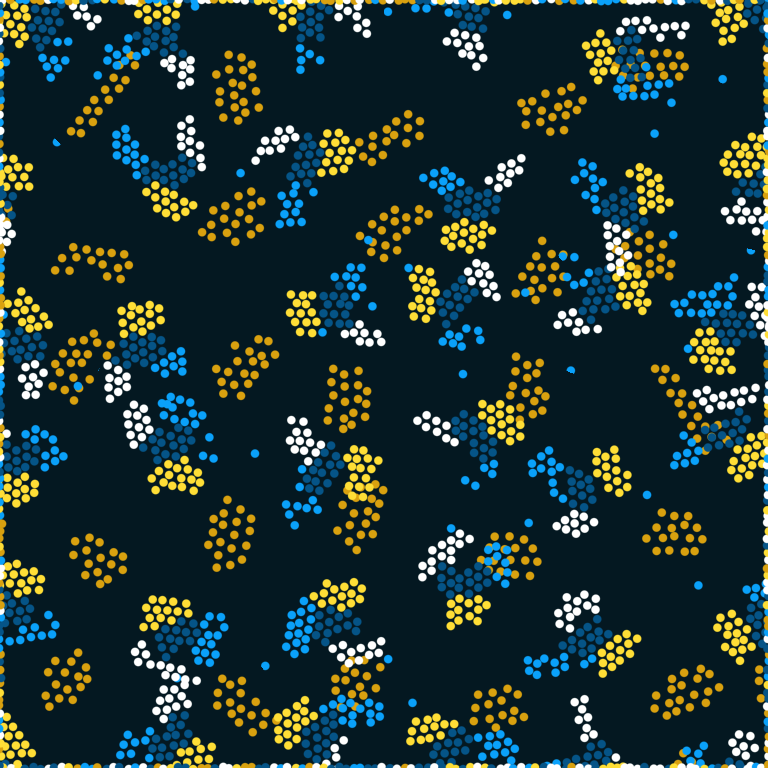
This pattern is drawn by a Shadertoy shader. Its source:

```glsl
const float DOT_RADIUS = 0.0055;
const float CLUSTER_CELL = 0.188;
const float CLUSTER_REACH = 0.11;
const vec3 BACKGROUND = vec3(0.014, 0.096, 0.128);

const int NONE = -1, YELLOW = 0, NAVY = 1, WHITE = 2, SKY = 3, AMBER = 4;
const vec3 PALETTE[5] = vec3[5](
    vec3(1.00, 0.87, 0.21),
    vec3(0.02, 0.33, 0.53),
    vec3(1.00, 1.00, 1.00),
    vec3(0.04, 0.63, 0.98),
    vec3(0.85, 0.63, 0.06));

float hash(vec2 p) {
    return fract(sin(dot(p, vec2(127.1, 311.7))) * 43758.5453);
}

vec2 hash2(vec2 p) {
    return vec2(hash(p), hash(p + 19.7));
}

vec2 rotate(vec2 p, float angle) {
    float c = cos(angle), s = sin(angle);
    return vec2(c * p.x - s * p.y, s * p.x + c * p.y);
}

// Distance to the spine of a bent capsule
float strand(vec2 p, float angle, float halfLength, float bend) {
    p = rotate(p, angle);
    p.y -= bend * p.x * p.x;
    p.x -= clamp(p.x, -halfLength, halfLength);
    return length(p);
}

float dotCoverage(vec2 offset, float pixel) {
    return 1.0 - smoothstep(DOT_RADIUS - pixel, DOT_RADIUS + pixel, length(offset));
}

// Species of a dot in a cell-like cluster: core halves, strand and loose halo
int clusterSpecies(vec2 c, vec2 seed, float dotHash) {
    float ragged = (dotHash - 0.5) * 0.006;
    vec2 r = hash2(seed + 3.1), s = hash2(seed + 7.3);
    float side = r.x < 0.5 ? -1.0 : 1.0;
    c.x += 0.015;

    float yellow = strand(c + vec2(0.023, 0.0), 1.57 + 0.7 * (r.y - 0.5), 0.014, 14.0 * (s.x - 0.5));
    if (yellow + ragged < 0.020) return YELLOW;

    float navy = strand(c - vec2(0.016, 0.0), 1.57 + 1.2 * (s.y - 0.5), 0.013, 6.0);
    if (navy + ragged < 0.021) return NAVY;

    float white = strand(c - vec2(0.050, side * 0.030), 6.28 * r.y, mix(0.008, 0.040, s.x), 16.0 * (s.y - 0.5));
    if (white + ragged < mix(0.019, 0.010, s.x)) return WHITE;

    float sky = strand(c - vec2(0.036, -side * 0.040), 6.28 * s.y, mix(0.010, 0.035, r.y), 10.0 * (s.x - 0.5));
    if (sky + ragged < 0.018 && dotHash < 0.78) return SKY;

    return dotHash > 0.985 ? SKY : NONE;
}

// Amber grains form compact clumps or thin chains
int amberSpecies(vec2 c, vec2 seed, float dotHash) {
    vec2 r = hash2(seed + 5.9);
    float stretch = r.x * r.x;
    float d = strand(c, 0.0, mix(0.010, 0.065, stretch), 10.0 * (r.y - 0.5));
    return d + (dotHash - 0.5) * 0.010 < mix(0.030, 0.012, stretch) ? AMBER : NONE;
}

// Jittered hexagonal packing, each dot coloured by its species
vec3 paintDots(vec3 color, vec2 p, vec2 seed, float spacing, float jitter, bool amber, float pixel) {
    float rowHeight = 0.866 * spacing;
    for (int j = 0; j < 2; j++) {
        float row = floor(p.y / rowHeight - 0.5) + float(j);
        float shift = 0.5 * mod(row, 2.0);
        for (int i = 0; i < 2; i++) {
            float column = floor(p.x / spacing - shift - 0.5) + float(i);
            vec2 id = vec2(column, row) + seed * 17.0;
            vec2 center = vec2((column + 0.5 + shift) * spacing, (row + 0.5) * rowHeight);
            center += (hash2(id) - 0.5) * 2.0 * jitter * spacing;
            float coverage = dotCoverage(p - center, pixel);
            if (coverage <= 0.0) continue;
            float dotHash = hash(id + 41.3);
            int species = amber ? amberSpecies(center, seed, dotHash) : clusterSpecies(center, seed, dotHash);
            if (species != NONE) color = mix(color, PALETTE[species], coverage);
        }
    }
    return color;
}

// Randomly turned clusters on a jittered grid
vec3 paintClusters(vec3 color, vec2 p, vec2 gridOffset, float spacing, float jitter, bool amber, float pixel) {
    vec2 grid = p / CLUSTER_CELL + gridOffset;
    for (int j = -1; j <= 1; j++)
    for (int i = -1; i <= 1; i++) {
        vec2 id = floor(grid) + vec2(i, j);
        vec2 seed = id + gridOffset * 23.0;
        vec2 q = (grid - id - 0.5 - 0.46 * (hash2(seed) - 0.5)) * CLUSTER_CELL;
        if (length(q) > CLUSTER_REACH) continue;
        q = rotate(q, 6.2832 * hash(seed + 11.9));
        color = paintDots(color, q, seed, spacing, jitter, amber, pixel);
    }
    return color;
}

// Crowded row of mixed dots along one canvas edge
vec3 paintEdge(vec3 color, float along, float depth, float seed, float pixel) {
    float spacing = 0.0095;
    for (int i = -1; i <= 1; i++) {
        float index = floor(along / spacing) + float(i);
        vec2 r = hash2(vec2(index, seed)) - 0.5;
        vec2 center = vec2((index + 0.5 + 0.4 * r.x) * spacing, 0.003 * r.y);
        int species = int(5.0 * hash(vec2(index, seed + 8.0)));
        color = mix(color, PALETTE[species], dotCoverage(vec2(along, depth) - center, pixel));
    }
    return color;
}

void mainImage(out vec4 fragColor, in vec2 fragCoord) {
    vec2 p = fragCoord / iResolution.y;
    vec2 size = iResolution.xy / iResolution.y;
    float pixel = 0.8 / iResolution.y;

    vec3 color = paintClusters(BACKGROUND, p, vec2(0.85, 0.9), 0.0180, 0.18, true, pixel);
    color = paintClusters(color, p, vec2(0.35, 0.4), 0.0140, 0.11, false, pixel);

    color = paintEdge(color, p.x, p.y, 1.0, pixel);
    color = paintEdge(color, p.x, size.y - p.y, 2.0, pixel);
    color = paintEdge(color, p.y, p.x, 3.0, pixel);
    color = paintEdge(color, p.y, size.x - p.x, 4.0, pixel);

    fragColor = vec4(color, 1.0);
}
```
